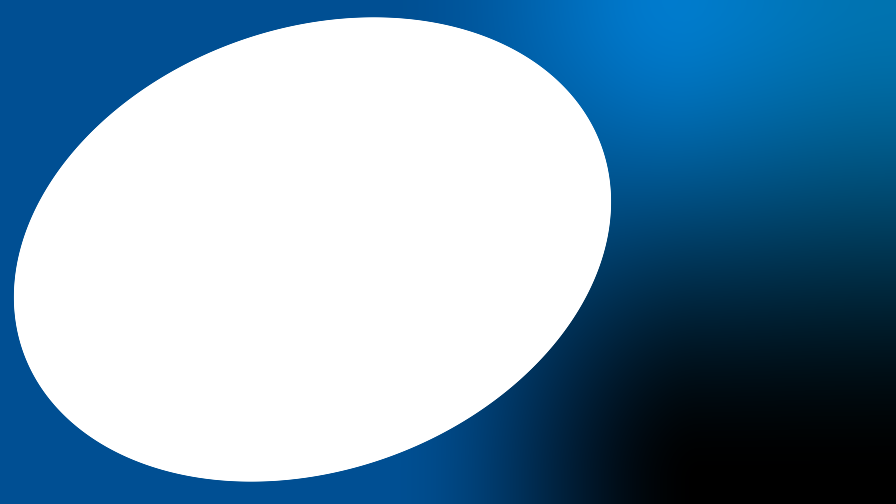
Write a Shadertoy shader that draws this background.

```glsl
// Draws a tilted white ellipse over a blue field that turns into a bright-to-black fade on the right.

// Lengths are in canvas heights, origin at the lower left.
const vec2 ELLIPSE_CENTER = vec2(0.620, 0.505);
const vec2 ELLIPSE_RADII = vec2(0.609, 0.4386);
const float ELLIPSE_TILT = 0.3396;

const vec3 ELLIPSE_COLOR = vec3(1.0);
const vec3 LEFT_BLUE = vec3(0.0, 0.31, 0.575);
const vec3 BRIGHT_BLUE = vec3(0.0, 0.49, 0.82);
const vec3 TEAL_BLUE = vec3(0.0, 0.45, 0.69);

const vec2 BLEND_SPAN = vec2(0.764, 1.389); // left field to right fade
const vec2 TEAL_SPAN = vec2(1.23, 1.778);   // bright blue to teal
const vec2 LIGHT_SPAN = vec2(0.05, 1.0);    // black to full light, upward

// Approximate signed distance to an axis-aligned ellipse at the origin.
float ellipseDistance(vec2 p, vec2 radii) {
    vec2 q = p / radii;
    float slope = 2.0 * length(q / radii);
    return (dot(q, q) - 1.0) / max(slope, 1e-4);
}

vec2 rotate(vec2 p, float angle) {
    float c = cos(angle), s = sin(angle);
    return vec2(c * p.x - s * p.y, s * p.x + c * p.y);
}

vec3 background(vec2 p) {
    vec3 topColor = mix(BRIGHT_BLUE, TEAL_BLUE, smoothstep(TEAL_SPAN.x, TEAL_SPAN.y, p.x));
    vec3 rightFade = topColor * smoothstep(LIGHT_SPAN.x, LIGHT_SPAN.y, p.y);
    return mix(LEFT_BLUE, rightFade, smoothstep(BLEND_SPAN.x, BLEND_SPAN.y, p.x));
}

void mainImage(out vec4 fragColor, in vec2 fragCoord) {
    vec2 p = fragCoord / iResolution.y;
    float pixel = 1.0 / iResolution.y;

    // Ellipse with a one-pixel soft edge
    vec2 local = rotate(p - ELLIPSE_CENTER, -ELLIPSE_TILT);
    float edge = ellipseDistance(local, ELLIPSE_RADII);
    float coverage = 1.0 - smoothstep(-0.5 * pixel, 0.5 * pixel, edge);

    fragColor = vec4(mix(background(p), ELLIPSE_COLOR, coverage), 1.0);
}
```
